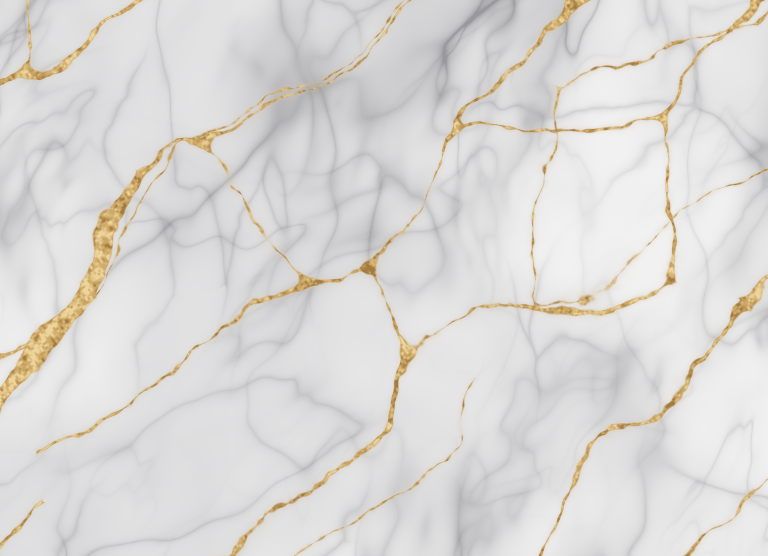
Reproduce this texture procedurally as a WebGL 1 fragment shader.

```glsl
precision highp float;
// White marble with smoky grey veins and a branching network of gold leaf.
uniform vec2 u_resolution;

const vec3 STONE_LIGHT = vec3(0.950, 0.950, 0.950);
const vec3 STONE_SHADE = vec3(0.885, 0.885, 0.890);
const vec3 SMOKE = vec3(0.52, 0.52, 0.54);
const vec3 GOLD_DARK = vec3(0.64, 0.48, 0.25);
const vec3 GOLD_MID = vec3(0.81, 0.67, 0.41);
const vec3 GOLD_LIGHT = vec3(0.93, 0.83, 0.61);
const vec3 WARM_EDGE = vec3(0.84, 0.78, 0.68);
const float FLOW_ANGLE = 0.74;               // main direction of the gold
const float CRACK_ANGLE = 1.15;              // main direction of the grey cracks
const vec2 MAIN_CELLS = vec2(1.8, 3.3);      // cells along and across the flow
const vec2 HAIR_CELLS = vec2(1.5, 2.8);
const vec2 CRACK_CELLS = vec2(2.6, 4.6);
const float MAIN_HIDDEN = 0.36;              // higher values leave more edges bare
const float HAIR_HIDDEN = 0.66;
const float CRACK_HIDDEN = 0.42;
const float SMOKE_STRENGTH = 0.62;

float hash(vec2 p) {
  vec3 q = fract(vec3(p.xyx) * 0.1031);
  q += dot(q, q.yzx + 33.33);
  return fract((q.x + q.y) * q.z);
}

float noise(vec2 p) {
  vec2 i = floor(p), f = fract(p);
  f = f * f * (3.0 - 2.0 * f);
  return mix(mix(hash(i), hash(i + vec2(1, 0)), f.x),
             mix(hash(i + vec2(0, 1)), hash(i + vec2(1, 1)), f.x), f.y);
}

vec2 wobble(vec2 p) { return vec2(noise(p), noise(p + 47.3)) - 0.5; }

float fbm(vec2 p) {
  float sum = 0.0, amp = 0.533;
  for (int i = 0; i < 4; i++) {
    sum += amp * noise(p);
    p = mat2(1.6, 1.2, -1.2, 1.6) * p + 11.7;
    amp *= 0.5;
  }
  return sum;
}

vec2 rotate(vec2 p, float a) {
  return vec2(cos(a) * p.x + sin(a) * p.y, cos(a) * p.y - sin(a) * p.x);
}

float smoothMin(float a, float b, float k) {
  float h = max(k - abs(a - b), 0.0) / k;
  return min(a, b) - 0.25 * h * h * k;
}

vec2 site(vec2 cell) {
  return cell + 0.1 + 0.8 * vec2(hash(cell + 3.7), hash(cell + 71.3));
}

// Signed distance to a Voronoi net that favours edges along the x axis.
float veinNet(vec2 p, vec2 cells, float hidden, float halfWidth, float pool) {
  vec2 g = p * cells, nearCell = vec2(0.0), toNear = vec2(9.0);
  for (int y = -1; y <= 1; y++) for (int x = -1; x <= 1; x++) {
    vec2 cell = floor(g) + vec2(x, y), toSite = site(cell) - g;
    if (dot(toSite, toSite) < dot(toNear, toNear)) {
      toNear = toSite;
      nearCell = cell;
    }
  }
  float dist = 1.0;
  for (int y = -2; y <= 2; y++) for (int x = -2; x <= 2; x++) {
    vec2 cell = nearCell + vec2(x, y), toSite = site(cell) - g;
    vec2 across = toSite - toNear;
    if (dot(across, across) < 0.0001) continue;
    vec2 normal = normalize(across);
    float rank = mix(hash(nearCell + cell + 19.0), abs(normal.y), 0.5);
    if (rank < hidden) continue;
    float edge = dot(0.5 * (toNear + toSite), normal) / length(normal * cells);
    float strength = mix(0.3, 1.3, (rank - hidden) / (1.0 - hidden));
    dist = smoothMin(dist, edge - halfWidth * strength, pool);
  }
  return dist;
}

// Dark lines with soft halos, gathered into smoky patches.
float smokeVeins(vec2 p) {
  float sum = 0.0;
  for (int i = 0; i < 5; i++) {
    float layer = float(i);
    vec2 q = p + 0.12 * wobble(p * 4.0 + layer) + 0.03 * wobble(p * 15.0 + layer);
    q = rotate(q, 1.0 + 0.5 * sin(layer * 2.4));
    q = q * vec2(1.1, 2.5) * (1.0 + 0.35 * layer) + layer * 17.3;
    float ridge = abs(fbm(q) - 0.5);
    float patchMask = smoothstep(0.36, 0.8, noise(p * 2.6 + layer * 9.1));
    float profile = 0.65 * exp(-ridge * 85.0) + 0.35 * exp(-ridge * 20.0);
    sum += profile * (0.08 + 0.92 * patchMask) / (1.0 + 0.2 * layer);
  }
  return sum;
}

void main() {
  vec2 p = gl_FragCoord.xy / u_resolution.y + 5.0;
  float pixel = 1.0 / u_resolution.y;
  vec2 ragged = 0.045 * wobble(p * 8.0) + 0.015 * wobble(p * 24.0) + 0.005 * wobble(p * 60.0);
  vec2 bent = p + 0.14 * wobble(p * 2.7) + ragged;

  // Stone: broad clouds, smoky bands and fine grey cracks
  vec3 color = mix(STONE_LIGHT, STONE_SHADE, smoothstep(0.35, 0.75, fbm(p * 2.2 + 31.0)));
  float band = smoothstep(0.5, 0.82, fbm(rotate(p, CRACK_ANGLE) * vec2(1.0, 3.4) + 8.0));
  vec2 grainwise = rotate(p + 0.2 * wobble(p * 3.3 + 60.0) + ragged.yx, CRACK_ANGLE);
  float crack = veinNet(grainwise, CRACK_CELLS, CRACK_HIDDEN, 0.0005, 0.01);
  crack = exp(-max(crack, 0.0) * 170.0) * smoothstep(0.25, 0.8, noise(p * 5.0 + 90.0));
  float smoke = smokeVeins(p) * (0.7 + 1.0 * band) + 0.3 * band + 0.4 * crack;
  color = mix(color, SMOKE, min(smoke * SMOKE_STRENGTH, 0.8));

  // Gold: warped net of thick veins and a sparse one of hairlines
  vec2 flow = rotate(bent, FLOW_ANGLE);
  float swell = noise(p * 4.3 + 13.0);
  float mainWidth = 0.0026 + 0.034 * swell * swell * swell * swell;
  float gold = veinNet(flow, MAIN_CELLS, MAIN_HIDDEN, mainWidth, 0.03);
  float hair = veinNet(flow + 23.0, HAIR_CELLS, HAIR_HIDDEN, 0.0008 + 0.002 * swell, 0.006);
  gold = min(gold, hair) + 0.004 * (noise(p * 85.0) - 0.5);

  // Leaf: fine crumpled grain, bright flakes and a darker rim
  float tone = 0.4 * noise(p * 90.0) + 0.4 * noise(rotate(p, 0.6) * 230.0) + 0.2 * noise(p * 19.0);
  vec3 leaf = mix(GOLD_DARK, GOLD_MID, smoothstep(0.2, 0.5, tone));
  leaf = mix(leaf, GOLD_LIGHT, smoothstep(0.45, 0.75, tone));
  leaf = mix(leaf, GOLD_DARK, 0.25 * smoothstep(-0.004, 0.0, gold));
  color = mix(color, WARM_EDGE, 0.4 * exp(-max(gold, 0.0) * 260.0));
  color = mix(color, leaf, smoothstep(pixel, -pixel, gold));
  gl_FragColor = vec4(color, 1.0);
}
```
